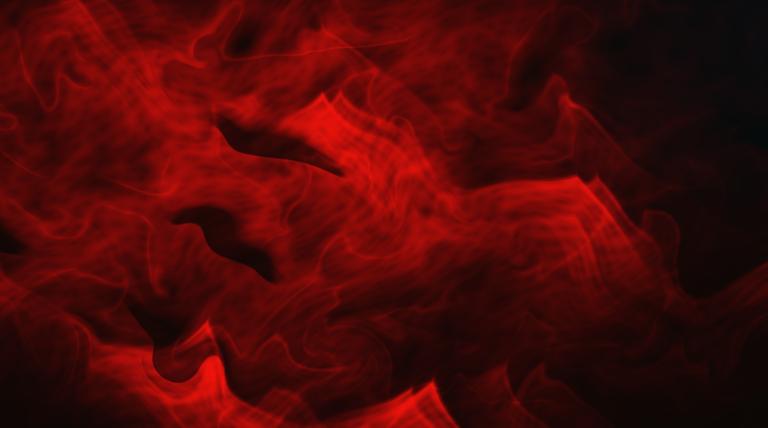
A Shadertoy shader for this background:

```glsl
#define WEB_SPACING 0.55
#define WEB_SAG 0.18
#define WEB_SLOPE 0.33
#define ROW_STEP vec2(0.29, 0.53)
#define SHEETS 14
#define EDGE 0.007
#define CURL_SCALE 3.1
#define CURL_TURN 4.2
#define POD_SCALE vec2(1.9, 3.9)
#define HAZE 0.31
#define WISP 0.75
#define EXPOSURE 1.0

const float PI = 3.14159;

float hash(vec2 p) {
    return fract(sin(dot(p, vec2(127.1, 311.7))) * 43758.55);
}

mat2 rotation(float a) {
    return mat2(cos(a), -sin(a), sin(a), cos(a));
}

// Smooth distance to the nearest scattered point
float cellular(vec2 p) {
    vec2 cell = floor(p), local = fract(p);
    float sum = 0.0;
    for (int y = -1; y <= 1; y++)
    for (int x = -1; x <= 1; x++) {
        vec2 o = vec2(x, y);
        vec2 point = o + vec2(hash(cell + o), hash(cell + o + 57.0));
        sum += exp(-9.0 * length(point - local));
    }
    return -log(sum) / 9.0;
}

// Layered sines bend space into smoke
vec2 bend(vec2 p) {
    for (float n = 1.0; n < 5.0; n++) {
        p += 0.032 / n * sin(n * 6.5 * p.yx + vec2(1.7, 4.1) * n);
        p = rotation(0.6) * p;
    }
    return rotation(-2.4) * p;
}

// One vortex per grid cell, fading out before the cell border
vec2 curl(vec2 p, float scale) {
    vec2 g = p * scale;
    vec2 cell = floor(g);
    vec2 centre = cell + 0.5 + 0.2 * (vec2(hash(cell), hash(cell + 9.0)) - 0.5);
    vec2 d = g - centre;
    float turn = (hash(cell + 21.0) - 0.3) * CURL_TURN;
    d = rotation(turn * smoothstep(0.4, 0.0, length(d))) * d;
    return (centre + d) / scale;
}

// Thin folded filaments
float wisps(vec2 p) {
    vec2 q = rotation(0.5) * p * vec2(7.0, 10.0);
    for (float n = 1.0; n < 5.0; n++)
        q += 0.75 / n * sin(n * 1.35 * q.yx + vec2(0.6, 2.3) * n);
    return pow(1.0 - abs(sin(0.7 * q.x + 1.5 * q.y)), 4.0);
}

// Darkness of pointed pods, crisp along one side
float pods(vec2 p) {
    vec2 g = rotation(-0.45) * p * POD_SCALE;
    vec2 cell = floor(g);
    vec2 l = g - cell - 0.5 - 0.1 * (vec2(hash(cell + 5.0), hash(cell + 31.0)) - 0.5);
    l.y += 0.5 * l.x * l.x - 0.04;
    float d = length(vec2(l.x, abs(l.y) + 0.3)) - 0.5;
    float softness = mix(0.02, 0.2, smoothstep(-0.12, 0.06, l.y));
    return smoothstep(0.3, 0.8, hash(cell + 77.0)) * (1.0 - smoothstep(-softness, 0.0, d));
}

// A hanging veil: crisp scalloped edge, fibrous web below each peak, thin drape; fade dims the body
float veil(vec2 p, float fade, float rimFade) {
    float sag = abs(sin(PI * (p.x - 0.76) / WEB_SPACING));
    float crest = 0.8 - WEB_SLOPE * (p.x - 0.76) - WEB_SAG * sag;
    float depth = crest - p.y;
    float below = max(depth, 0.0);
    float peak = 1.0 - sag;
    float glow = mix(0.14, 1.35, pow(peak, 1.2));
    float drape = 0.8 * exp(-below / 0.08) + 0.2 * exp(-below / 0.27);
    float hem = 0.05 + 0.22 * peak * peak;
    drape *= mix(1.0, 0.4, smoothstep(hem - 0.008, hem + 0.012, depth));
    float folds = 0.82 + 0.15 * sin(70.0 * depth + 5.0 * sin(5.0 * p.x))
                + 0.1 * sin(190.0 * depth + 9.0 * sin(4.0 * p.x));
    float rim = 0.34 * exp(-abs(depth) / 0.005) * (0.3 + glow);
    float reach = p.x - 0.85;
    float span = exp(-reach * reach / (reach < 0.0 ? 0.38 : 1.2));
    return span * (fade * smoothstep(0.0, EDGE, depth) * drape * glow * folds + rimFade * rim);
}

void mainImage(out vec4 fragColor, in vec2 fragCoord) {
    vec2 p = fragCoord / iResolution.y;
    vec2 smoke = bend(p);
    vec2 curled = curl(smoke, CURL_SCALE);
    vec2 tight = curl(curled + 0.13, 2.3 * CURL_SCALE) - 0.13;

    // Red haze, strongest left of the middle
    vec2 away = p - vec2(0.62, 0.68);
    float spread = exp(-dot(away * away, vec2(1.7, 4.0)));
    vec2 drift = rotation(0.5) * tight * vec2(1.0, 1.6);
    float cloud = 0.55 * cellular(drift * 3.0) + 0.45 * cellular(drift * 8.0 + 13.0);
    float light = HAZE * spread * clamp(0.1 + 3.0 * cloud, 0.0, 2.0);

    // Overlapping veils in two rows, each layer fainter and more curled
    for (int i = 0; i < SHEETS; i++) {
        float row = float(i % 2), layer = float(i / 2);
        float angle = 2.0 * PI * hash(vec2(layer, row) + 3.0);
        vec2 q = mix(smoke, layer < 2.0 ? curled : tight, min(0.2 + 0.3 * layer, 1.0));
        q += row * ROW_STEP + 0.05 * layer * vec2(cos(angle), sin(angle));
        q.y += 0.01 * layer * sin(8.0 * q.x + 2.0 * layer);
        light += veil(q, 1.0 / (1.0 + 0.9 * layer), 1.0 / (1.0 + 0.5 * layer));
    }

    // Dark openings, then bright filaments in patches
    light *= 1.0 - 0.8 * pods(mix(smoke, curled, 0.7));
    float patches = smoothstep(0.12, 0.4, cellular(smoke * 3.5 + 40.0));
    light += WISP * wisps(tight) * patches * (0.1 * spread + 0.02 + 0.6 * light);
    light *= 0.86 + 0.5 * cellular(rotation(0.5) * smoke * vec2(22.0, 48.0));

    // Falloff to the right and into the lower left corner
    light *= mix(1.0, 0.6, smoothstep(1.0, 1.8, p.x));
    light *= mix(0.35, 1.0, smoothstep(0.0, 0.45, length(p * vec2(0.8, 1.0))));

    // Tone curve and ember colours over a cold black corner
    float red = 0.95 * tanh(EXPOSURE * light / 0.9);
    vec3 color = vec3(0.03 + 0.97 * red, 0.028 + 0.055 * red * red, 0.02 + 0.025 * red);
    float cold = smoothstep(1.1, 1.8, p.x) * smoothstep(0.3, 0.9, p.y) * (1.0 - red);
    color += cold * vec3(-0.01, 0.015, 0.03);
    fragColor = vec4(color, 1.0);
}
```
